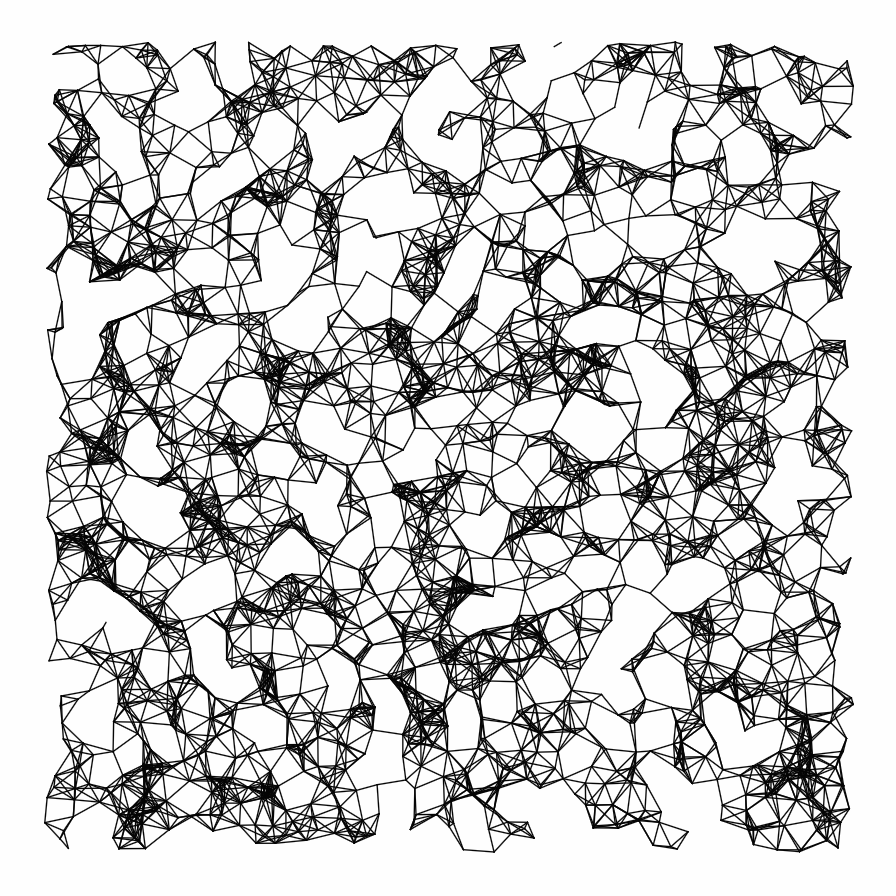
This pattern is drawn by a WebGL 2 fragment shader. Its source:

```glsl
#version 300 es
precision highp float;
precision highp int;
// A square web of thin black lines on white paper. Points are scattered at
// random over a grid of cells, and every two points closer than LINK_LENGTH
// are joined by a straight line, so clumps turn dark and voids stay white.

uniform vec2 u_resolution;
out vec4 fragColor;

const vec3 PAPER = vec3(0.995);
const vec3 INK = vec3(0.015);
const float MARGIN = 0.049;       // lower left corner of the web
const float SIDE = 0.904;         // side of the web
const int GRID = 25;              // cells along one side
const int SLOTS = 10;             // most points one cell can hold
const float OCCUPANCY = 0.31;     // chance that a slot holds a point
const float LINK_LENGTH = 0.035;  // longest line; must stay below a cell
const float LINE_WIDTH = 0.0015;
const float SOFTNESS = 1.1;       // width of the smoothing, in pixels
const int MAX_NEAR = 48;          // most points kept around one pixel

// Three random values from 0 to 1 for an integer key.
vec3 hash3(uvec3 v) {
    v = v * 1664525u + 1013904223u;
    v.x += v.y * v.z;
    v.y += v.z * v.x;
    v.z += v.x * v.y;
    v ^= v >> 16u;
    v.x += v.y * v.z;
    v.y += v.z * v.x;
    v.z += v.x * v.y;
    return vec3(v >> 8u) / 16777216.0;
}

float segmentDistance(vec2 p, vec2 a, vec2 b) {
    vec2 ab = b - a;
    float t = clamp(dot(p - a, ab) / max(dot(ab, ab), 1e-9), 0.0, 1.0);
    return length(p - a - ab * t);
}

// Share of a smoothing window that a line at distance d covers.
float lineCoverage(float d, float window) {
    float h = 0.5 * window;
    float w = 0.5 * LINE_WIDTH;
    return (clamp(d + w, -h, h) - clamp(d - w, -h, h)) / window;
}

// Collects the scattered points within reach of p and returns their count.
int gatherPoints(vec2 p, float reach, out vec2 near[MAX_NEAR]) {
    float cellSize = SIDE / float(GRID);
    ivec2 home = ivec2(floor((p - MARGIN) / cellSize));
    int count = 0;
    for (int y = -1; y <= 1; y++) {
        for (int x = -1; x <= 1; x++) {
            ivec2 cell = home + ivec2(x, y);
            if (min(cell.x, cell.y) < 0 || max(cell.x, cell.y) >= GRID) continue;
            for (int slot = 0; slot < SLOTS; slot++) {
                vec3 rnd = hash3(uvec3(cell, slot));
                if (rnd.z > OCCUPANCY) continue;
                vec2 point = MARGIN + (vec2(cell) + rnd.xy) * cellSize;
                if (distance(point, p) < reach && count < MAX_NEAR) {
                    near[count] = point;
                    count++;
                }
            }
        }
    }
    return count;
}

void main() {
    float pixel = 1.0 / u_resolution.y;
    vec2 p = gl_FragCoord.xy * pixel;
    float window = SOFTNESS * pixel;

    vec2 near[MAX_NEAR];
    int count = gatherPoints(p, LINK_LENGTH + LINE_WIDTH + window, near);

    // Lay every link over the paper.
    float light = 1.0;
    for (int i = 0; i < count; i++) {
        for (int j = i + 1; j < count; j++) {
            if (distance(near[i], near[j]) > LINK_LENGTH) continue;
            float d = segmentDistance(p, near[i], near[j]);
            light *= 1.0 - lineCoverage(d, window);
        }
    }
    fragColor = vec4(mix(INK, PAPER, light), 1.0);
}
```
